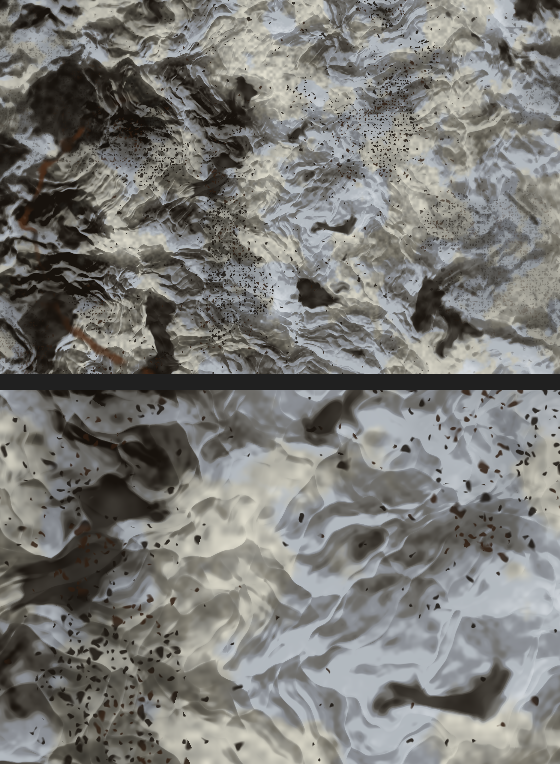
Top, the full canvas; bottom, a detail of the centre.
A WebGL 1 fragment shader for this texture:

```glsl
precision highp float;
// Weathered blue-grey quartz: scooped facets, cream crust, dark pits, grit and a rusty crack.
uniform vec2 u_resolution;

const vec3 PIT_BLACK   = vec3(0.09, 0.07, 0.05);
const vec3 SHADE_BROWN = vec3(0.28, 0.265, 0.24);
const vec3 STONE_GREY  = vec3(0.43, 0.425, 0.41);
const vec3 QUARTZ_BLUE = vec3(0.54, 0.555, 0.58);
const vec3 QUARTZ_PALE = vec3(0.70, 0.725, 0.75);
const vec3 GLINT       = vec3(0.82, 0.84, 0.86);
const vec3 CRUST_CREAM = vec3(0.63, 0.61, 0.54);
const vec3 RUST        = vec3(0.30, 0.17, 0.09);
const vec2 LIGHT_DIR   = vec2(0.25, 0.97);
const float BASE_TONE   = 0.405;
const float RELIEF      = 0.115;
const float LARGE_SCOOP = 5.2;
const float SMALL_SCOOP = 12.0;
const float CHIP_SCOOP  = 27.0;
const float MEAN_HEIGHT = 0.45;

float hash(vec2 p) {
  vec3 q = fract(vec3(p.xyx) * 0.1031);
  q += dot(q, q.yzx + 33.33);
  return fract((q.x + q.y) * q.z);
}

vec2 hash2(vec2 p) {
  return vec2(hash(p), hash(p + 57.3));
}

float noise(vec2 p) {
  vec2 i = floor(p), f = fract(p);
  f = f * f * (3.0 - 2.0 * f);
  return mix(mix(hash(i), hash(i + vec2(1.0, 0.0)), f.x),
             mix(hash(i + vec2(0.0, 1.0)), hash(i + 1.0), f.x), f.y);
}

float fbm(vec2 p) {
  float sum = 0.0, amp = 0.5;
  for (int i = 0; i < 5; i++) {
    sum += amp * noise(p);
    p = mat2(1.6, 1.2, -1.2, 1.6) * p + 11.7;
    amp *= 0.5;
  }
  return sum / 0.97;
}

// Lower envelope of bowls: hollow scoops that meet in sharp ridges.
float scoops(vec2 p) {
  vec2 cell = floor(p);
  float h = 2.0;
  for (int y = -1; y <= 1; y++)
    for (int x = -1; x <= 1; x++) {
      vec2 id = cell + vec2(float(x), float(y));
      vec2 d = p - id - hash2(id);
      h = min(h, dot(d, d) + 0.5 * hash(id + 91.0));
    }
  return h;
}

vec2 warp(vec2 p) {
  return p + 0.13 * (vec2(noise(p * 5.0), noise(p * 5.0 + 40.0)) - 0.5)
           + 0.050 * (vec2(noise(p * 17.0 + 8.0), noise(p * 17.0 + 70.0)) - 0.5)
           + 0.012 * (vec2(noise(p * 60.0 + 2.0), noise(p * 60.0 + 90.0)) - 0.5);
}

float height(vec2 p) {
  vec2 w = warp(p);
  return 0.50 * scoops(w * LARGE_SCOOP + 3.0) + 0.20 * scoops(w * SMALL_SCOOP + 20.0)
       + 0.06 * scoops(w * CHIP_SCOOP + 50.0) + 0.32 * fbm(w * 8.0 + 5.0);
}

// Scattered irregular grains, one per grid cell.
float specks(vec2 p, float scale, float density, float blur) {
  vec2 q = p * scale + 0.7 * vec2(noise(p * scale * 1.7), noise(p * scale * 1.7 + 30.0));
  vec2 id = floor(q);
  vec2 d = fract(q) - 0.35 - 0.3 * hash2(id + 13.0);
  float radius = mix(0.12, 0.34, hash(id + 5.0));
  return (1.0 - smoothstep(radius - blur, radius + blur, length(d))) * step(hash(id + 31.0), density);
}

vec3 stoneRamp(float tone) {
  vec3 c = mix(PIT_BLACK, SHADE_BROWN, smoothstep(0.08, 0.28, tone));
  c = mix(c, STONE_GREY, smoothstep(0.27, 0.42, tone));
  c = mix(c, QUARTZ_BLUE, smoothstep(0.42, 0.55, tone));
  c = mix(c, QUARTZ_PALE, smoothstep(0.55, 0.70, tone));
  return mix(c, GLINT, smoothstep(0.76, 1.0, tone));
}

void main() {
  vec2 p = gl_FragCoord.xy / u_resolution.y;

  // Sharp diagonal band; the left side and lower right drift out of focus.
  float focus = 1.0 - smoothstep(0.30, 0.72, abs(p.x - 0.72 - 0.25 * (p.y - 0.5)));
  float reach = mix(0.012, 0.0028, focus);

  // Relief lit from above.
  float h = height(p);
  vec2 slope = vec2(height(p + vec2(reach, 0.0)), height(p + vec2(0.0, reach))) - h;
  float lit = -dot(slope / reach, LIGHT_DIR);
  lit /= sqrt(1.0 + 0.25 * lit * lit);
  float side = smoothstep(0.1, 0.95, p.x);
  float tone = BASE_TONE + RELIEF * lit * mix(1.15, 0.75, side) + 0.9 * (h - MEAN_HEIGHT);
  tone += mix(-0.07, 0.11, side);

  // Fine scratches and grain on the glassy faces.
  vec2 along = mat2(0.8, -0.6, 0.6, 0.8) * warp(p);
  tone += focus * 0.06 * (noise(along * vec2(22.0, 170.0)) - 0.5);
  tone += mix(0.03, 0.08, focus) * (noise(p * 190.0) - 0.5);

  // Deep cavities with ragged rims.
  float hollow = fbm(warp(p) * vec2(8.5, 7.5) + 23.0) - 0.5 * (h - MEAN_HEIGHT);
  float rim = mix(0.62, 0.68, side);
  float soft = mix(0.06, 0.025, focus);
  float cavity = smoothstep(rim - soft, rim + soft, hollow);
  tone = mix(tone, 0.08 + 0.12 * noise(p * 60.0), 0.9 * cavity);
  vec3 color = stoneRamp(tone);

  // Gritty cream crust on ridges.
  float crust = smoothstep(0.52, 0.62, fbm(p * 12.0 + 61.0) + 0.5 * (h - MEAN_HEIGHT));
  float grit = 1.0 + mix(0.12, 0.40, focus) * (noise(p * 120.0 + 9.0) - 0.5);
  color = mix(color, CRUST_CREAM * grit * (0.25 + 1.3 * min(tone, 0.75)), 0.65 * crust * (1.0 - cavity));

  // Clustered black and brown grit on darkened ground.
  float cluster = smoothstep(0.52, 0.70, fbm(p * 5.0 + 83.0));
  float blur = mix(0.24, 0.11, focus);
  float grains = max(specks(p, 125.0, 0.03 + 0.60 * cluster, blur),
                     specks(p + 4.0, 72.0, 0.02 + 0.35 * cluster, blur));
  vec3 grainColor = mix(PIT_BLACK, RUST, 0.45 * smoothstep(0.55, 0.75, noise(p * 30.0)));
  color *= 1.0 - 0.18 * cluster;
  color = mix(color, grainColor, grains * mix(0.25, 0.85, focus));

  // Bowed rusty crack on the left.
  float bow = p.y - 0.38;
  float offset = p.x - 0.07 - 2.1 * bow * bow + 0.12 * (fbm(p * 12.0) - 0.5);
  float crackDist = abs(offset) / sqrt(1.0 + 17.6 * bow * bow);
  float crack = (1.0 - smoothstep(0.003, 0.018, crackDist)) * (1.0 - smoothstep(0.66, 0.76, p.y));
  vec3 crackColor = mix(PIT_BLACK, RUST, smoothstep(0.3, 0.7, noise(p * 22.0 + 3.0)));
  color = mix(color, crackColor, 0.8 * crack * smoothstep(0.2, 0.5, noise(p * 14.0)));

  gl_FragColor = vec4(clamp(color, 0.0, 1.0), 1.0);
}
```
